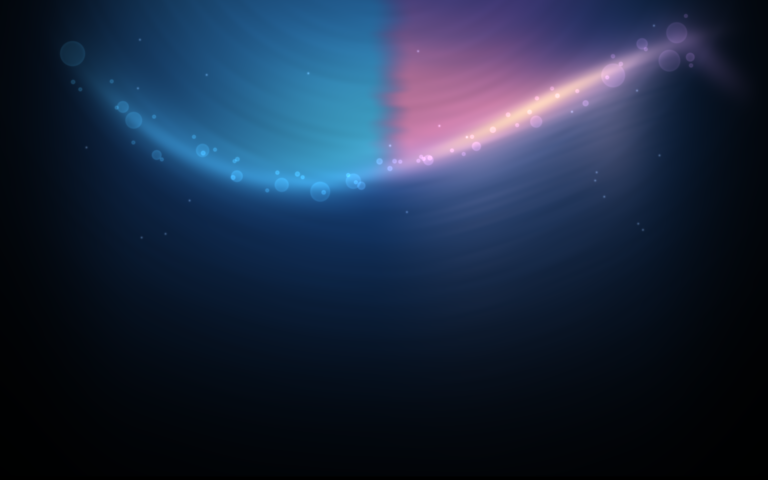
A WebGL 1 fragment shader for this background:

```glsl
precision highp float;

uniform vec2 u_resolution;

const float ASPECT = 1.6;
const vec3 DEEP_BLUE = vec3(0.10, 0.285, 0.54);
const vec3 TEAL = vec3(0.10, 0.23, 0.12);
const vec3 SKY = vec3(0.20, 0.50, 0.62);
const vec3 ROSE = vec3(0.78, 0.46, 0.60);
const vec3 PURPLE = vec3(0.33, 0.21, 0.47);
const vec3 VIOLET = vec3(0.48, 0.32, 0.52);
const vec3 DUSK = vec3(0.46, 0.31, 0.30);
const vec3 CREAM = vec3(1.0, 0.85, 0.76);
const vec3 PEACH = vec3(0.95, 0.62, 0.66);

float hash(vec2 p) {
  vec3 q = fract(p.xyx * 0.1031);
  q += dot(q, q.yzx + 33.33);
  return fract((q.x + q.y) * q.z);
}

float noise(vec2 p) {
  vec2 i = floor(p);
  vec2 f = fract(p);
  f = f * f * (3.0 - 2.0 * f);
  float low = mix(hash(i), hash(i + vec2(1.0, 0.0)), f.x);
  float high = mix(hash(i + vec2(0.0, 1.0)), hash(i + 1.0), f.x);
  return mix(low, high, f.y);
}

float bell(float offset, float width) {
  float t = offset / width;
  return exp(-t * t);
}

// One between the two edges, fading over the given softness
float window(float x, float left, float right, float soft) {
  return smoothstep(left - soft, left + soft, x)
       * (1.0 - smoothstep(right - soft, right + soft, x));
}

// Height of the ribbon: a parabola that turns into a rising S curve
float ribbonHeight(float x) {
  float t = x - 0.63;
  return 0.62 + (t < 0.0 ? 1.1 * t * t : 0.33 * smoothstep(0.0, 1.0, t));
}

float ribbonDistance(vec2 p) {
  float slope = (ribbonHeight(p.x + 0.01) - ribbonHeight(p.x - 0.01)) / 0.02;
  return (p.y - ribbonHeight(p.x)) / sqrt(1.0 + slope * slope);
}

vec3 ribbonColor(float x) {
  return mix(SKY, VIOLET, smoothstep(0.68, 0.92, x));
}

vec3 backdrop(vec2 p) {
  float glow = bell(p.x - 0.80, 0.68) * bell(p.y - 0.81, 0.474);
  float sides = mix(0.4, 1.0, window(p.x, 0.14, 1.47, 0.16));
  return DEEP_BLUE * glow * sides;
}

// Teal and rose fields that meet at a soft, ragged vertical seam
vec3 addFields(vec3 color, vec2 p, float d) {
  float ragged = (noise(p * vec2(12.0, 70.0)) - 0.5) * 0.02;
  float seam = smoothstep(0.765, 0.86, p.x + ragged);
  float above = smoothstep(-0.05, 0.05, d);
  float tealGlow = smoothstep(0.3, 0.8, p.x) * bell(p.y - 0.73, 0.2);
  vec3 haze = vec3(0.03, 0.08, 0.08) * smoothstep(0.1, 0.45, p.x);
  color += (TEAL * tealGlow + haze) * above * (1.0 - seam);

  float arcs = noise(vec2(length(p - vec2(0.95, 1.25)) * 55.0, p.x * 4.0));
  float rose = seam * above * (1.0 - smoothstep(1.02, 1.40, p.x));
  rose *= mix(0.9, 0.62, smoothstep(0.8, 1.0, p.y)) + (arcs - 0.5) * 0.05;
  vec3 tint = mix(ROSE, PURPLE, smoothstep(0.76, 1.06, p.y + 0.25 * (p.x - 0.95)));
  return mix(color, tint, rose);
}

// Dusky light hanging under the right half of the ribbon
vec3 underGlow(vec2 p, float d) {
  float below = 1.0 - smoothstep(-0.03, 0.04, d);
  float strands = noise(vec2(p.x * 5.0, d * 110.0 + p.x * 12.0));
  float veil = exp(min(d, 0.0) / 0.12) * window(p.x, 0.90, 1.33, 0.14);
  float shaft = bell(p.x - 1.28, 0.07) * bell(p.y - 0.73, 0.13);
  return DUSK * below * (veil * (0.82 + 0.3 * strands) + 0.22 * shaft);
}

vec3 addRibbon(vec3 color, vec2 p, float d) {
  float along = window(p.x, 0.22, 1.43, 0.14);
  float halo = bell(d, d < 0.0 ? 0.05 : 0.065);
  float core = bell(d, 0.018);
  float heat = bell(p.x - 1.10, 0.18);
  color += ribbonColor(p.x) * along * (0.34 * halo + 0.22 * core) * (1.0 - 0.5 * heat);

  // Warm centre of the right half
  color = mix(color, PEACH, 0.5 * heat * bell(d, 0.042));
  color = mix(color, CREAM, 0.95 * heat * bell(d, 0.015));

  // Thin branch falling away on the right
  float branch = p.y - 0.93 + 0.13 * smoothstep(1.36, 1.62, p.x);
  color += VIOLET * 0.3 * bell(branch, 0.04) * window(p.x, 1.41, 1.52, 0.08);
  return color;
}

// Translucent discs gathered around the ribbon, mostly tiny
vec3 bokeh(vec2 p, float pixel) {
  vec3 light = vec3(0.0);
  for (int i = 0; i < 64; i++) {
    float id = float(i) + 1.0;
    float size = hash(vec2(id, 7.3));
    float x = mix(0.12, 1.44, fract(id * 0.618 + 0.08 * size));
    float spread = mix(0.05, 0.13, smoothstep(0.1, 0.6, abs(x - 0.75)));
    float y = ribbonHeight(x) + (hash(vec2(id, 19.7)) - 0.5) * spread;
    float radius = mix(0.004, 0.027, pow(size, 7.0));
    float gap = length(p - vec2(x, y)) - radius;
    float disc = 1.0 - smoothstep(-pixel, pixel, gap);
    float rim = bell(gap + 0.0015, 0.002 + pixel * 0.5);
    float strength = mix(1.0, 0.6, smoothstep(0.006, 0.016, radius));
    light += ribbonColor(x) * strength * (0.22 * disc + 0.06 * rim);
  }
  return light;
}

vec3 sparkles(vec2 p, float pixel) {
  float light = 0.0;
  for (int i = 0; i < 22; i++) {
    float id = float(i) + 1.0;
    vec2 center = vec2(mix(0.15, 1.45, hash(vec2(id, 41.1))),
                       mix(0.5, 0.97, hash(vec2(id, 63.9))));
    light += bell(length(p - center), 0.0015 + 0.5 * pixel);
  }
  return vec3(0.16, 0.19, 0.23) * light;
}

void main() {
  vec2 p = gl_FragCoord.xy / u_resolution * vec2(ASPECT, 1.0);
  float pixel = 1.0 / u_resolution.y;
  float d = ribbonDistance(p);

  vec3 color = addFields(backdrop(p), p, d);
  color = addRibbon(color + underGlow(p, d), p, d);
  color += bokeh(p, pixel) + sparkles(p, pixel);

  // Faint curved grain, then the dark strip along the bottom
  float grain = noise(vec2(length(p - vec2(0.8, 1.3)) * 70.0, p.x * 6.0));
  color *= 0.97 + 0.06 * grain;
  color *= smoothstep(0.005, 0.010, p.y);
  gl_FragColor = vec4(color, 1.0);
}
```
